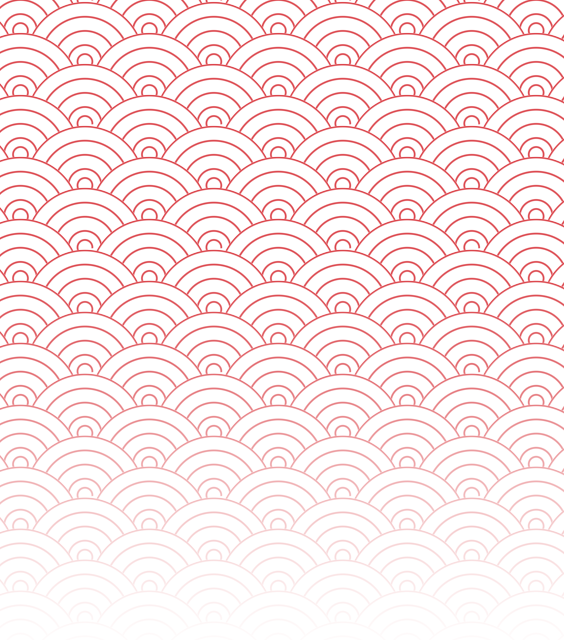
Give the GLSL for this pattern, as a WebGL 2 fragment shader.

```glsl
#version 300 es
precision highp float;
// Overlapping wave scales drawn as concentric red arcs, fading to white at the bottom.

// Lengths are fractions of the canvas height.
#define COLUMN_STEP 0.20144
#define ROW_STEP 0.0484
#define ORIGIN vec2(0.0320, 0.8555)
#define OUTER_RADIUS 0.0920
#define RING_STEP 0.0221
#define CORE_RADIUS 0.0116
#define LINE_WIDTH 0.0027
#define FADE_START -0.06
#define FADE_END 0.62
#define INK vec3(0.86, 0.27, 0.295)
#define PAPER vec3(1.0)

uniform vec2 u_resolution;
out vec4 fragColor;

// Soft-edged coverage of a stroke whose centre line lies at the given distance.
float stroke(float dist, float blur) {
    float halfWidth = 0.5 * LINE_WIDTH;
    return 1.0 - smoothstep(halfWidth - blur, halfWidth + blur, abs(dist));
}

// Ink of one scale; q is relative to its centre.
float scaleInk(vec2 q, bool openCore, float blur) {
    float radius = length(q);

    // Four evenly spaced rings, counted inwards from the rim.
    float ring = clamp(round((OUTER_RADIUS - radius) / RING_STEP), 0.0, 3.0);
    float ink = stroke(radius - OUTER_RADIUS + ring * RING_STEP, blur);

    // Small core, with its right foot missing on open scales.
    float core = stroke(radius - CORE_RADIUS, blur);
    if (openCore && q.x > 0.0) {
        core *= smoothstep(-blur, blur, q.y + 0.5 * LINE_WIDTH);
    }
    return max(ink, core);
}

void main() {
    vec2 p = gl_FragCoord.xy / u_resolution.y;
    float blur = 0.8 / u_resolution.y;
    float nearestRow = round((ORIGIN.y - p.y) / ROW_STEP);

    // Stack the nearby rows from back (upper) to front (lower).
    float ink = 0.0;
    for (int i = -3; i <= 3; i++) {
        float row = nearestRow + float(i);
        float shift = 0.5 * mod(row, 2.0);
        float column = (p.x - ORIGIN.x) / COLUMN_STEP - shift;
        vec2 q = vec2((column - round(column)) * COLUMN_STEP,
                      p.y - ORIGIN.y + row * ROW_STEP);

        float rim = OUTER_RADIUS + 0.5 * LINE_WIDTH;
        float cover = 1.0 - smoothstep(rim - blur, rim + blur, length(q));
        bool openCore = abs(mod(row, 4.0) - 1.0) < 0.5;
        ink = mix(ink, scaleInk(q, openCore, blur), cover);
    }

    // Fade the ink towards the lower edge.
    ink *= smoothstep(FADE_START, FADE_END, p.y);
    fragColor = vec4(mix(PAPER, INK, ink), 1.0);
}
```
